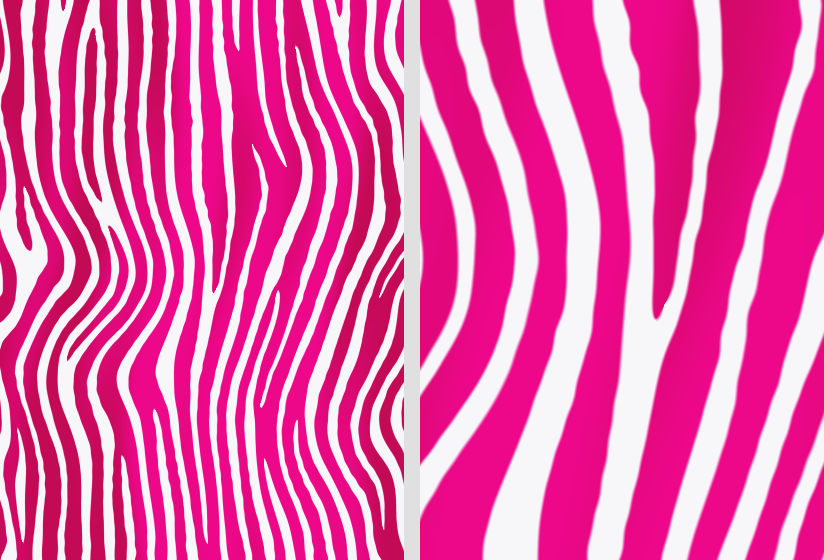
Left, the full canvas; right, a detail of the centre.
A WebGL 2 fragment shader for this pattern:

```glsl
#version 300 es
precision highp float;
// Magenta and white zebra stripes: bent, forking vertical bands with soft shaded folds.

uniform vec2 u_resolution;
out vec4 outColor;

const vec3 WHITE = vec3(0.97, 0.97, 0.98);
const vec3 BRIGHT_PINK = vec3(0.925, 0.03, 0.535);
const vec3 DARK_PINK = vec3(0.765, 0.04, 0.335);
const float STRIPES = 17.2;        // bands across the canvas width
const float WHITE_SHARE = 0.40;    // mean white part of one band
const float EDGE = 0.0018;         // half width of the soft edge
const float WOBBLE = 0.0011;       // hand-cut roughness of the edges
const float FORK_STRETCH = 0.30;   // below 1 gives longer tapered tips
const ivec2 FORK_GRID = ivec2(5, 5);
const float PI = 3.14159265;

vec2 hash2(vec2 p) {
  vec3 h = fract(p.xyx * vec3(0.1031, 0.1030, 0.0973));
  h += dot(h, h.yzx + 33.33);
  return fract((h.xx + h.yz) * h.zy);
}

float bump(float v, float center, float radius) {
  float t = (v - center) / radius;
  return exp(-t * t);
}

// Sideways drift of the bands: one sway on the left, a wider one on the right.
float drift(vec2 p) {
  float left = bump(p.x, 0.24, 0.22);
  float right = smoothstep(0.38, 0.80, p.x);
  float rims = 1.0 - smoothstep(0.0, 0.18, p.x) + smoothstep(0.80, 1.0, p.x);
  float d = left * (0.09 * bump(p.y, 0.72, 0.14) - 0.06 * bump(p.y, 0.46, 0.13));
  d += right * (0.10 * bump(p.y, 0.92, 0.22) - 0.11 * bump(p.y, 0.34, 0.20));
  d += 0.007 * sin(p.y * 9.0 + p.x * 5.0) + 0.003 * sin(p.y * 21.0 - p.x * 17.0);
  d += rims * 0.012 * sin(p.y * 21.0 + 3.0 * sin(p.x * 11.0));
  return d;
}

// Small layered waves that roughen the band edges unevenly.
float wobble(vec2 p) {
  float patches = 0.6 + 0.6 * sin(p.y * 13.0 + p.x * 41.0);
  return sin(p.y * 39.0 + p.x * 67.0 + 2.0 * sin(p.y * 17.0))
       + patches * 0.7 * sin(p.y * 101.0 - p.x * 88.0 + 2.0 * sin(p.y * 29.0))
       + patches * 0.3 * sin(p.y * 187.0 + p.x * 97.0);
}

// Each phase vortex adds one band above or below it, making forks and tips.
float forks(vec2 p, float height) {
  float turn = 0.0;
  vec2 cell = vec2(1.0, height) / vec2(FORK_GRID);
  for (int j = 0; j < FORK_GRID.y; j++) {
    for (int i = 0; i < FORK_GRID.x; i++) {
      vec2 id = vec2(i, j);
      vec2 center = (id + 0.05 + 0.9 * hash2(id + 7.0)) * cell;
      vec2 away = (p - center) * vec2(1.0, FORK_STRETCH);
      float direction = (i + j) % 2 == 0 ? 1.0 : -1.0;
      turn += direction * atan(away.x, away.y);
    }
  }
  return turn;
}

// White part of a band, varying slowly; the upper middle is mostly pink.
float whiteShare(vec2 p) {
  float share = WHITE_SHARE + 0.08 * sin(p.x * 29.0 + 2.0 * sin(p.y * 3.1));
  share += 0.06 * sin(p.y * 8.0 + p.x * 17.0 + 1.0);
  share -= 0.15 * bump(p.x, 0.64, 0.15) * bump(p.y, 1.08, 0.30);
  return clamp(share, 0.12, 0.65);
}

// Soft, mostly vertical light and dark folds in the pink.
vec3 foldedPink(vec2 p) {
  float light = 0.62 * bump(p.x, 0.60, 0.32) - 0.31;
  light += 0.15 * sin(p.x * 17.0 + 1.6 * sin(p.y * 2.7 + 0.5));
  light += 0.15 * sin(p.x * 37.0 - p.y * 3.0 + 1.5 * sin(p.y * 5.0));
  light += 0.12 * sin(p.y * 4.6 + p.x * 4.0 - 2.2);
  return mix(DARK_PINK, BRIGHT_PINK, smoothstep(-0.34, 0.30, light));
}

void main() {
  vec2 p = gl_FragCoord.xy / u_resolution.x;
  float height = u_resolution.y / u_resolution.x;

  // Band phase in the straightened space.
  vec2 q = vec2(p.x - drift(p) + WOBBLE * wobble(p), p.y);
  float phase = 2.0 * PI * STRIPES * q.x + forks(q, height);

  // Distance to the band edge; the circle form hides the angle seams.
  vec2 wave = vec2(cos(phase), sin(phase));
  float slope = length(vec2(length(dFdx(wave)), length(dFdy(wave))));
  float base = 2.0 * PI * STRIPES / u_resolution.x;
  slope = clamp(slope, 0.3 * base, 2.5 * base);
  float angle = abs(atan(wave.y, wave.x));
  float dist = (angle - PI * whiteShare(q)) / slope;

  float soft = max(EDGE * u_resolution.x, 0.6);
  float pink = smoothstep(-soft, soft, dist);
  outColor = vec4(mix(WHITE, foldedPink(p), pink), 1.0);
}
```
